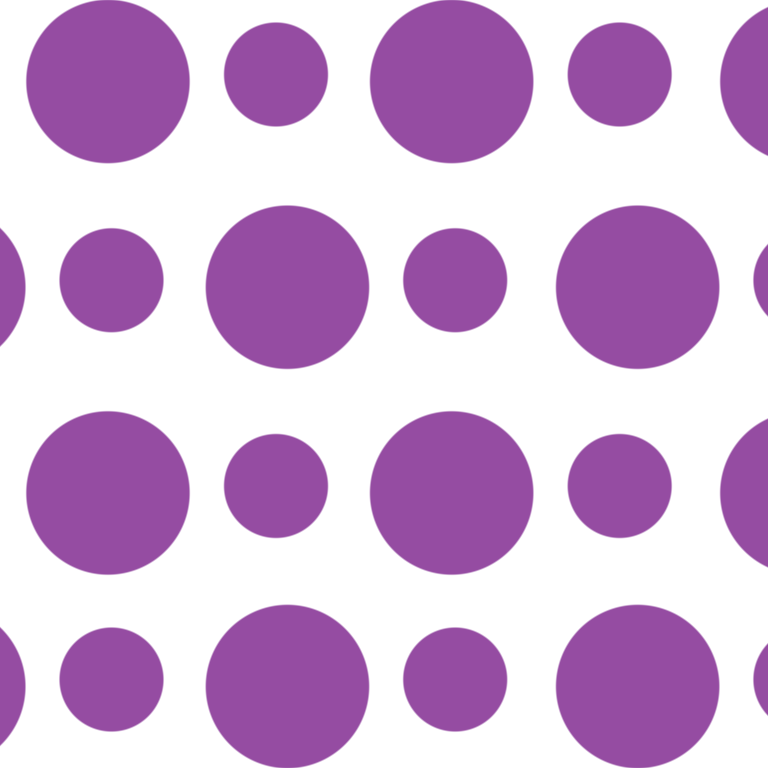
Write a three.js fragment shader that draws this pattern.

```glsl
// Purple polka dots on white: four rows alternate large and small discs,
// with every other row staggered. Each disc is a circle distance function,
// placed by loops with slightly uneven column and row gaps.

varying vec2 vUv;

const vec3 PAPER = vec3(1.0);
const vec3 PURPLE = vec3(0.584, 0.298, 0.637);

const int ROWS = 4;
const int COLUMNS = 3;
const float LARGE_RADIUS = 0.1064;
const float SMALL_RADIUS = 0.0677;
const float SMALL_LIFT = 0.0091;
const float EDGE_SOFTNESS = 0.0015;

float circleDistance(vec2 p, vec2 center, float radius) {
  return length(p - center) - radius;
}

// Even pitch, except that the last column stands a little further right.
float columnX(float start, float column) {
  return start + 0.4475 * column + 0.0085 * step(1.5, column);
}

// Even pitch from the top down, except that the bottom row sits higher.
float rowY(float row) {
  return 0.8939 - 0.2679 * row + 0.0159 * step(2.5, row);
}

// Distance to the nearest disc in one row.
float rowDistance(vec2 p, float y, float largeStart, float smallStart) {
  float nearest = 1.0;
  for (int i = 0; i < COLUMNS; i++) {
    float column = float(i);
    vec2 largeCenter = vec2(columnX(largeStart, column), y);
    vec2 smallCenter = vec2(columnX(smallStart, column), y + SMALL_LIFT);
    nearest = min(nearest, circleDistance(p, largeCenter, LARGE_RADIUS));
    nearest = min(nearest, circleDistance(p, smallCenter, SMALL_RADIUS));
  }
  return nearest;
}

// Distance to the nearest disc of all; odd rows are staggered.
float dotsDistance(vec2 p) {
  float nearest = 1.0;
  for (int j = 0; j < ROWS; j++) {
    float row = float(j);
    float stagger = mod(row, 2.0);
    float largeStart = mix(0.1406, -0.0732, stagger);
    float smallStart = mix(0.3594, 0.1452, stagger);
    nearest = min(nearest, rowDistance(p, rowY(row), largeStart, smallStart));
  }
  return nearest;
}

void main() {
  float distanceToDot = dotsDistance(vUv);
  float ink = 1.0 - smoothstep(-EDGE_SOFTNESS, EDGE_SOFTNESS, distanceToDot);
  gl_FragColor = vec4(mix(PAPER, PURPLE, ink), 1.0);
}
```
